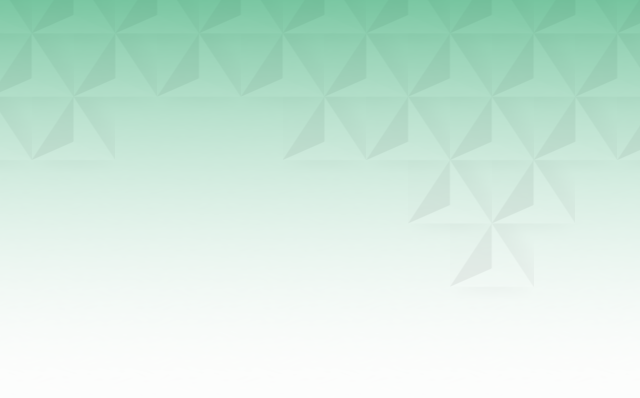
A WebGL 1 fragment shader for this background:

```glsl
precision highp float;

uniform vec2 u_resolution;

// Lengths are fractions of the canvas width
#define CELL vec2(0.1307, 0.0990)
#define FIRST_APEX vec2(0.0495, -0.0469)
#define PEAK 0.71
#define PAPER vec3(0.990, 0.992, 0.989)
#define TINT vec3(0.525, 0.217, 0.362)
#define FACET_SHADE 0.050
#define SIDE_SHADE 0.032
#define DROP_SHADE 0.018
#define HALO_SHADE 0.006
#define FACET_LIGHT 0.06
#define MOTTLE 0.0012

float between(float x, float lo, float hi) {
  return step(lo, x) * step(x, hi);
}

// Which pyramids are present in each row
float occupied(float row, float column) {
  if (row < 1.5) return 1.0;
  if (row < 2.5) return 1.0 - between(column, 0.5, 2.5);
  if (row < 3.5) return between(column, 4.5, 6.5);
  return between(column, 4.5, 5.5);
}

// Soft coverage of the positive side of a signed distance
float cover(float d, float blur) {
  return smoothstep(-blur, blur, d);
}

// Shade (x) and light (y) cast by one row of pyramids
vec2 pyramidRow(vec2 p, float row, float blur) {
  vec2 q = (p - FIRST_APEX) / CELL;
  q.x -= 0.5 * (1.0 - mod(row, 2.0));
  float column = floor(q.x + 0.5);
  float x = q.x - column;
  float y = q.y - row;

  // Triangle outline and the ridges that meet at its peak
  float band = cover(y, blur) * cover(1.0 - y, blur);
  float inside = band * cover(0.5 * y - abs(x), blur);
  float ridge = PEAK + 2.0 * (1.0 - PEAK) * abs(x);
  float upper = cover(ridge - y, blur);
  float leftSide = cover(-x, blur);
  float leftFacet = inside * upper * leftSide;
  float rightFacet = inside * upper * (1.0 - leftSide);
  float baseFacet = inside * (1.0 - upper);

  // Shadow beside the right edge, a halo on the left, a faint drop below
  float gap = x - 0.5 * y;
  float side = band * cover(gap, blur) * (1.0 - smoothstep(0.0, 0.42, gap));
  float halo = band * cover(-x - 0.5 * y, blur);
  float drop = cover(y - 1.0, blur) * (1.0 - smoothstep(1.0, 1.25, y));
  drop *= 1.0 - 4.0 * x * x;

  float shade = FACET_SHADE * leftFacet * mix(0.8, 1.1, clamp(y, 0.0, 1.0));
  shade += SIDE_SHADE * side + HALO_SHADE * halo + DROP_SHADE * drop;
  float light = FACET_LIGHT * (rightFacet * (1.0 - 0.5 * y) + baseFacet);

  // Relief is weaker where the green is deeper
  float rise = min(row / 3.0, 1.0);
  vec2 strength = mix(vec2(0.75, 0.5), vec2(1.0), rise);
  return occupied(row, column) * strength * vec2(shade, light);
}

// Faint uneven print from layered sines
float mottle(vec2 p) {
  float a = sin(p.x * 157.0 + 2.0 * sin(p.y * 211.0));
  float b = sin(p.y * 393.0 + 1.5 * sin(p.x * 97.0));
  return a * b + 0.5 * sin(p.y * 283.0);
}

void main() {
  // Distance down from the top edge, in canvas widths
  vec2 p = vec2(gl_FragCoord.x, u_resolution.y - gl_FragCoord.y) / u_resolution.x;
  float height = gl_FragCoord.y / u_resolution.y;
  float blur = 0.9 / (u_resolution.x * CELL.y);

  // Green fading quadratically to near white
  float depth = 0.02 + 0.98 * height;
  vec3 color = PAPER - TINT * depth * depth;

  vec2 relief = vec2(0.0);
  for (int i = 0; i < 5; i++) {
    relief += pyramidRow(p, float(i), blur);
  }
  color = mix(color, vec3(1.0), relief.y) * (1.0 - relief.x);
  gl_FragColor = vec4(color + MOTTLE * mottle(p), 1.0);
}
```
